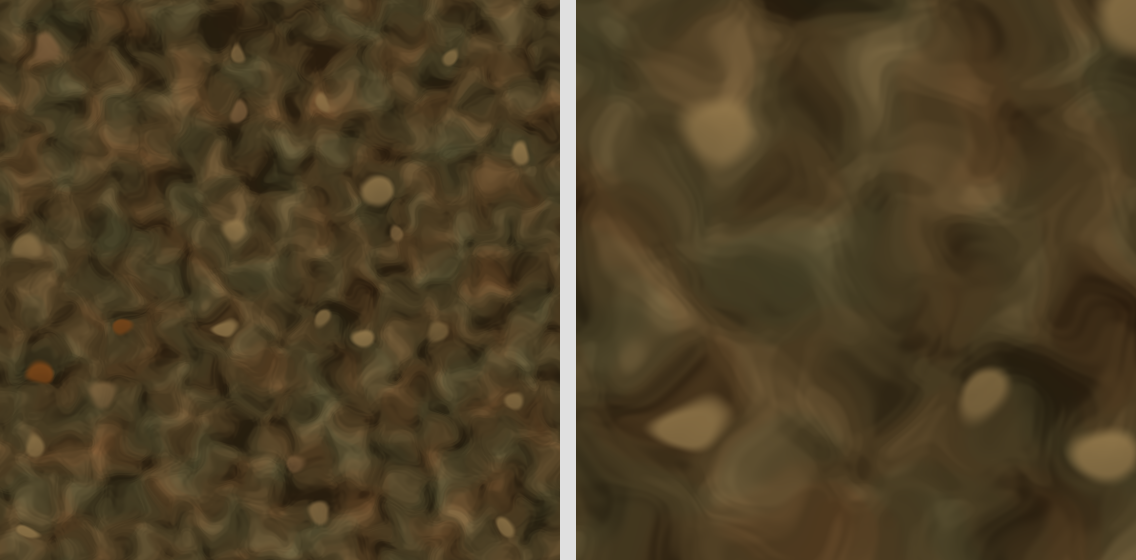
Left: the whole. Right: its middle third, enlarged.
Write a Shadertoy shader that draws this texture.

```glsl
const vec3 SOIL_DARK = vec3(0.155, 0.115, 0.055);
const vec3 SOIL_MID = vec3(0.285, 0.230, 0.128);
const vec3 SOIL_LIGHT = vec3(0.50, 0.41, 0.26);
const vec3 PEBBLE_TAN = vec3(0.55, 0.45, 0.28);
const vec3 PEBBLE_PINK = vec3(0.48, 0.36, 0.23);
const vec3 PEBBLE_RUST = vec3(0.48, 0.27, 0.09);
const vec3 PEBBLE_MOSS = vec3(0.38, 0.34, 0.11);

const int LAYERS = 4;
const float FIRST_CELLS = 8.0;     // cells across the coarsest layer
const float CELLS_STEP = 6.0;      // cells added by each finer layer
const float LAYER_AMOUNT = 0.40;
const float TERRACES = 2.6;        // plateaus per unit of noise
const float WARP_CELLS = 18.0;
const float WARP_AMOUNT = 0.022;
const float HUE_CELLS = 13.0;
const float HUE_AMOUNT = 0.11;
const float PEBBLE_CELLS = 8.0;
const float PEBBLE_CHANCE = 0.34;
const vec2 PEBBLE_RADIUS = vec2(0.10, 0.21);  // least and greatest, in cells
const float TAU = 6.28318;

vec3 hash3(vec2 cell, float seed) {
    vec3 p = fract(vec3(cell, seed + 1.7) * vec3(0.1031, 0.1030, 0.0973));
    p += dot(p, p.yxz + 33.33);
    return fract((p.xxy + p.yxx) * p.zyx);
}

float cornerSlope(vec2 cell, vec2 corner, vec2 local, float cells, float seed) {
    float angle = TAU * hash3(mod(cell + corner, cells), seed).x;
    return dot(vec2(cos(angle), sin(angle)), local - corner);
}

// Gradient noise that wraps over the unit square, roughly -1 to 1
float wrapNoise(vec2 uv, float cells, float seed) {
    vec2 cell = floor(uv * cells);
    vec2 f = fract(uv * cells);
    vec2 s = f * f * f * (f * (f * 6.0 - 15.0) + 10.0);
    float low = mix(cornerSlope(cell, vec2(0, 0), f, cells, seed),
                    cornerSlope(cell, vec2(1, 0), f, cells, seed), s.x);
    float high = mix(cornerSlope(cell, vec2(0, 1), f, cells, seed),
                     cornerSlope(cell, vec2(1, 1), f, cells, seed), s.x);
    return 1.6 * mix(low, high, s.y);
}

// Flattens a slope into plateaus with soft rims
float terrace(float n, float offset) {
    float level = n * TERRACES + offset;
    return (floor(level) + smoothstep(0.2, 0.8, fract(level)) - offset) / TERRACES;
}

// Overlapping smooth patches of light and dark soil
float soilTone(vec2 uv) {
    float tone = 0.0;
    for (int i = 0; i < LAYERS; i++) {
        float k = float(i);
        float n = wrapNoise(uv, FIRST_CELLS + CELLS_STEP * k, 11.0 + 7.0 * k);
        tone += LAYER_AMOUNT * terrace(n, fract(0.5 + 0.37 * k));
    }
    return tone;
}

vec3 soilColour(float tone) {
    vec3 colour = mix(SOIL_MID, SOIL_LIGHT, clamp(tone, 0.0, 1.0));
    return mix(colour, SOIL_DARK, smoothstep(0.0, 1.0, clamp(-tone * 1.3, 0.0, 1.0)));
}

vec3 pebbleColour(float pick) {
    vec3 colour = mix(PEBBLE_TAN, PEBBLE_PINK, smoothstep(0.45, 0.85, pick));
    colour = mix(colour, PEBBLE_MOSS, step(0.88, pick));
    return mix(colour, PEBBLE_RUST, step(0.94, pick));
}

// Sparse rounded stones, blurred into the ground
vec3 addPebbles(vec3 ground, vec2 uv) {
    vec2 p = uv * PEBBLE_CELLS;
    for (int y = -1; y <= 1; y++)
    for (int x = -1; x <= 1; x++) {
        vec2 cell = floor(p) + vec2(x, y);
        vec2 id = mod(cell, PEBBLE_CELLS);
        vec3 place = hash3(id, 53.0);
        vec3 form = hash3(id, 71.0);
        if (place.z > PEBBLE_CHANCE) continue;
        vec2 q = p - cell - 0.2 - 0.6 * place.xy;
        float shade = 1.0 + 0.5 * q.y;
        float c = cos(TAU * form.x), s = sin(TAU * form.x);
        q = mat2(c, -s, s, c) * q;
        q.x *= mix(0.6, 1.0, form.y);
        float radius = mix(PEBBLE_RADIUS.x, PEBBLE_RADIUS.y, form.y * form.y);
        float cover = 1.0 - smoothstep(0.6, 1.15, length(q) / radius);
        float strength = mix(0.5, 0.9, hash3(id, 89.0).x);
        ground = mix(ground, pebbleColour(form.z) * shade, cover * strength);
    }
    return ground;
}

void mainImage(out vec4 fragColor, in vec2 fragCoord) {
    vec2 uv = fragCoord / iResolution.xy;
    vec2 warp = vec2(wrapNoise(uv, WARP_CELLS, 3.0), wrapNoise(uv, WARP_CELLS, 5.0));
    vec2 bent = uv + WARP_AMOUNT * warp;

    vec3 colour = soilColour(soilTone(bent));

    // Drift between rusty and olive soil
    float hue = terrace(wrapNoise(bent, HUE_CELLS, 97.0), 0.5);
    colour *= 1.0 + HUE_AMOUNT * hue * vec3(1.0, -0.3, -0.8);

    colour = addPebbles(colour, uv + 0.5 * WARP_AMOUNT * warp);
    fragColor = vec4(colour, 1.0);
}
```
